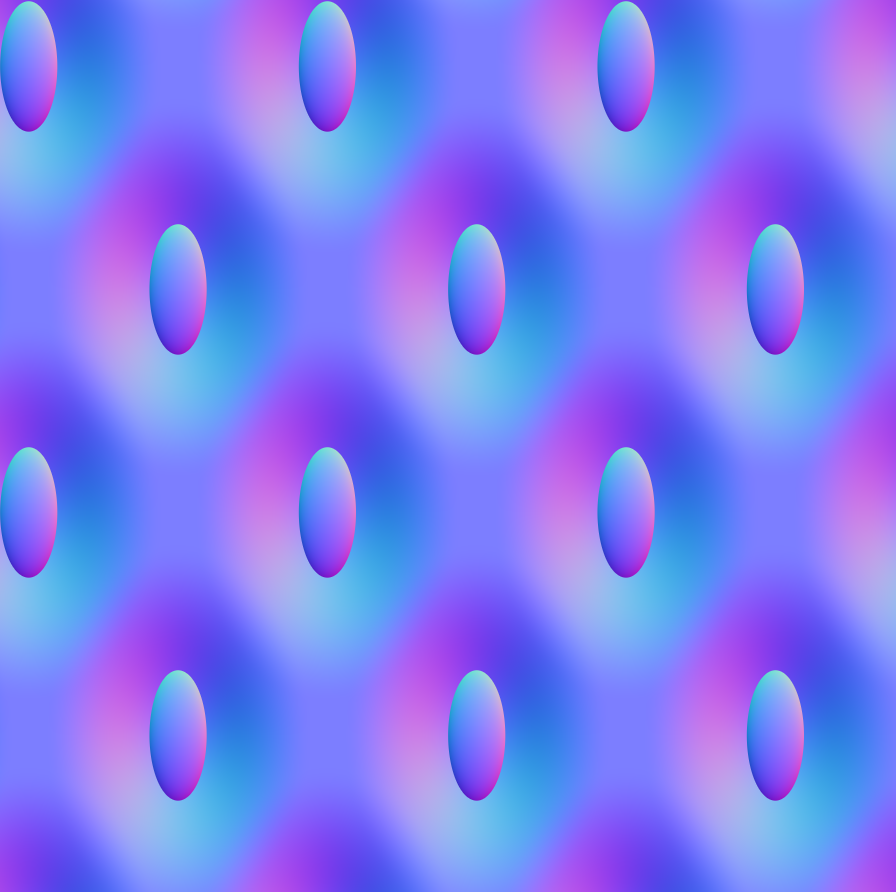
This texture map is drawn by a WebGL 1 fragment shader. Its source:

```glsl
precision highp float;

uniform vec2 u_resolution;

const vec2 REPEATS = vec2(3.0, 2.0);          // cells across and down, two studs per cell
const vec2 FIRST_STUD = vec2(0.0962, 0.851);  // centre within a cell
const vec2 STUD_RADII = vec2(0.0957, 0.1462);
const vec2 DIP_RADII = vec2(0.449, 0.431);
const vec2 DIP_STRENGTH = vec2(2.15, 1.8);
const vec2 FLAT_TILT = vec2(-0.03, -0.015);
const vec2 STUD_TILT = vec2(0.0, -0.03);

// Offset from the nearest copy of a centre that repeats every cell
vec2 wrappedOffset(vec2 p, vec2 centre) {
  return fract(p - centre + 0.5) - 0.5;
}

// Inward tilt of a soft hollow that fades to flat at its rim
vec2 dipTilt(vec2 offset, vec2 radii, vec2 strength) {
  vec2 q = offset / radii;
  float fade = max(1.0 - dot(q, q), 0.0);
  return -q * strength * fade * fade;
}

// Outward tilt of a dome that steepens towards its rim
vec2 domeTilt(vec2 offset, vec2 radii) {
  vec2 q = offset / radii;
  float r2 = min(dot(q, q), 1.0);
  return q * (0.56 + 0.26 * r2 * r2);
}

// Antialiased coverage of an ellipse, with offsets scaled to pixels
float ellipseCoverage(vec2 offset, vec2 radii, vec2 pixelsPerCell) {
  vec2 q = offset / radii;
  float r = length(q);
  float slope = length(q / (radii * pixelsPerCell)) / max(r, 0.001);
  return clamp(0.5 - (r - 1.0) / max(slope, 0.0001), 0.0, 1.0);
}

// Pack a tilt as a unit normal colour
vec3 normalColour(vec2 tilt) {
  float z = sqrt(max(1.0 - dot(tilt, tilt), 0.04));
  return 0.5 + 0.5 * normalize(vec3(tilt, z));
}

void main() {
  vec2 p = gl_FragCoord.xy / u_resolution * REPEATS;
  vec2 pixelsPerCell = u_resolution / REPEATS;

  vec2 groundTilt = FLAT_TILT;
  vec2 studTilt = STUD_TILT;
  float studMask = 0.0;

  // Two staggered lattices of studs, each sitting in a hollow
  for (int i = 0; i < 2; i++) {
    vec2 offset = wrappedOffset(p, FIRST_STUD + 0.5 * float(i));
    float coverage = ellipseCoverage(offset, STUD_RADII, pixelsPerCell);
    groundTilt += dipTilt(offset, DIP_RADII, DIP_STRENGTH);
    studTilt += domeTilt(offset, STUD_RADII) * step(0.001, coverage);
    studMask = max(studMask, coverage);
  }

  vec3 colour = mix(normalColour(groundTilt), normalColour(studTilt), studMask);
  gl_FragColor = vec4(colour, 1.0);
}
```
